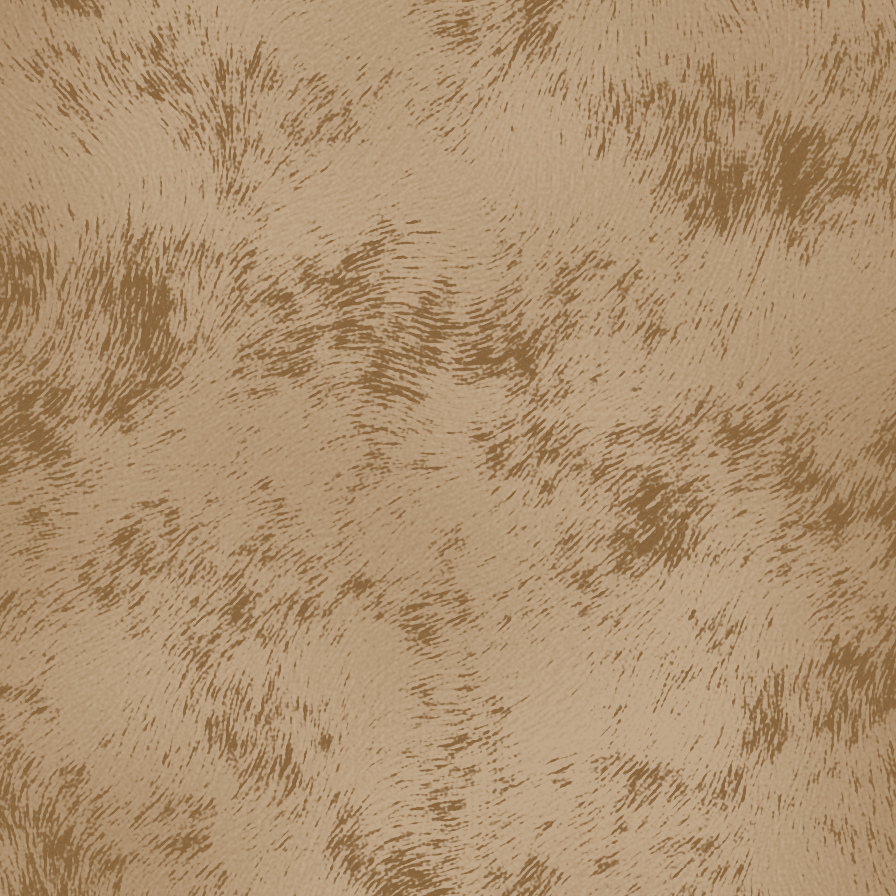
Write a three.js fragment shader that draws this texture.

```glsl
varying vec2 vUv;

float hash(vec2 p) {
  return fract(sin(dot(p, vec2(127.1, 311.7))) * 43758.55);
}

float cornerSlope(vec2 cell, vec2 offset) {
  float a = 6.2832 * hash(cell);
  return dot(vec2(cos(a), sin(a)), offset);
}

float gradientNoise(vec2 p) {
  vec2 i = floor(p), f = p - i;
  vec2 u = f * f * f * (f * (f * 6.0 - 15.0) + 10.0);
  vec2 e = vec2(1.0, 0.0);
  return mix(
    mix(cornerSlope(i, f), cornerSlope(i + e, f - e), u.x),
    mix(cornerSlope(i + e.yx, f - e.yx), cornerSlope(i + e.xx, f - e.xx), u.x),
    u.y);
}

// Diagonal in the middle, steeper towards the corners, with gentle swirls
vec2 brushDirection(vec2 p) {
  vec2 c = 2.0 * p - 1.0;
  float angle = 0.6 + 1.5 * abs(c.x * c.y)
    + 1.2 * gradientNoise(p * 2.6 + 7.3)
    + 0.9 * gradientNoise(p * 7.5 + 31.0);
  return vec2(cos(angle), sin(angle));
}

// Noise smeared along the brush: x holds fine bristles, y broader clumps
vec2 brushStreaks(vec2 p, vec2 direction) {
  vec2 sum = vec2(0.0);
  for (int i = -4; i <= 4; i++) {
    vec2 along = direction * float(i);
    sum.x += gradientNoise((p + along * 0.0015) * 255.0 + 3.7);
    sum.y += gradientNoise((p + along * 0.0026) * 95.0 + 53.0);
  }
  return sum / 9.0;
}

// Ragged cloudy areas where the undercoat shows through
float wornPatches(vec2 p) {
  return 0.9 * gradientNoise(p * 5.0 + 11.4)
    + 0.7 * gradientNoise(p * 11.0 + 23.8)
    + 0.55 * gradientNoise(p * 24.0 + 41.2)
    + 0.4 * gradientNoise(p * 52.0 + 83.6);
}

void main() {
  vec2 p = vUv;
  vec2 streaks = brushStreaks(p, brushDirection(p));
  float patches = wornPatches(p);
  float grain = gradientNoise(p * 240.0 + 17.0);

  // Pale plaster, deeper towards the left and right sides
  float side = abs(2.0 * p.x - 1.0);
  float depth = 0.1 + 0.55 * side * side
    + 0.7 * gradientNoise(p * 3.2 + 67.0)
    + 0.4 * max(patches, 0.0)
    + 0.4 * grain + 1.2 * streaks.x;
  vec3 plaster = mix(vec3(0.735, 0.635, 0.515), vec3(0.65, 0.53, 0.39),
    clamp(depth, -0.2, 1.2));

  // Brown undercoat, broken up by the bristle marks
  float wear = 3.8 * patches + 10.5 * streaks.x + 4.0 * streaks.y + 1.6 * grain;
  float bare = smoothstep(0.4, 2.5, wear);
  vec3 undercoat = vec3(0.53, 0.395, 0.24) * (1.0 + 0.08 * grain);

  gl_FragColor = vec4(mix(plaster, undercoat, bare), 1.0);
}
```
